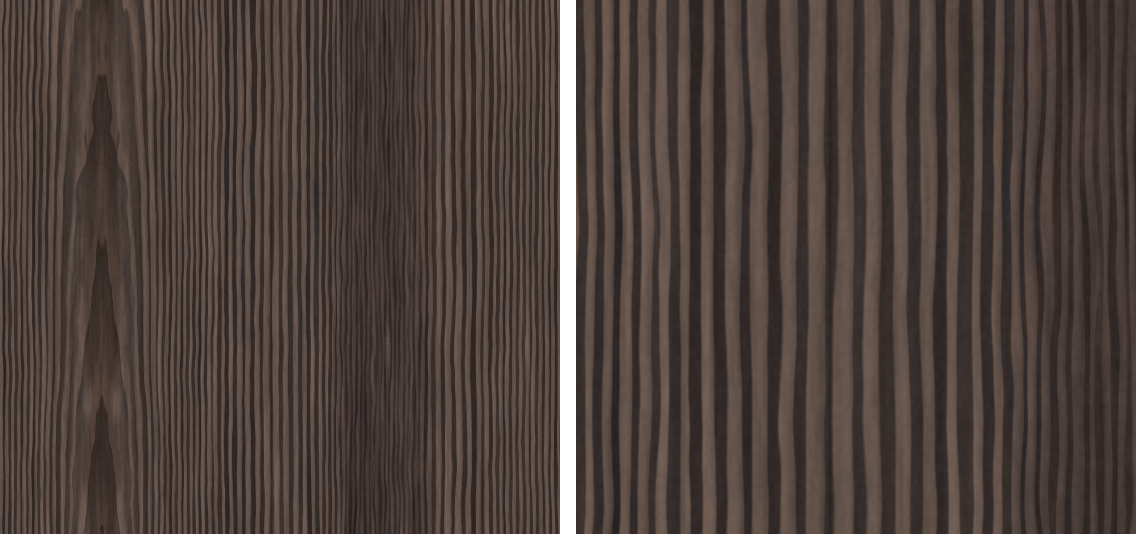
Left: the whole. Right: its middle third, enlarged.
Reproduce this texture procedurally as a Shadertoy shader.

```glsl
// Dark stained softwood: fine vertical grain with one cathedral figure on the left.

const vec3 EARLY_WOOD = vec3(0.392, 0.327, 0.293);
const vec3 LATE_WOOD = vec3(0.178, 0.151, 0.145);
const vec3 PLUM_STAIN = vec3(0.83, 0.815, 0.835);
const vec3 HEART_STAIN = vec3(0.80, 0.765, 0.74);
const float HEART_X = 0.182;

float hash(vec2 p) {
    vec3 q = fract(vec3(p.xyx) * 0.1031);
    q += dot(q, q.yzx + 33.33);
    return fract((q.x + q.y) * q.z);
}

// Smooth value noise, centred on zero
float noise(vec2 p) {
    vec2 cell = floor(p);
    vec2 f = fract(p);
    f = f * f * (3.0 - 2.0 * f);
    float low = mix(hash(cell), hash(cell + vec2(1.0, 0.0)), f.x);
    float high = mix(hash(cell + vec2(0.0, 1.0)), hash(cell + vec2(1.0, 1.0)), f.x);
    return mix(low, high, f.y) - 0.5;
}

// Rounded ramp: slope changes from 0 to 1 around the edge, safe from overflow
float ramp(float x, float edge, float width) {
    float t = (x - edge) / width;
    return width * (max(t, 0.0) + log(1.0 + exp(-abs(t))));
}

// Soft window between two positions
float window(float x, float start, float end, float soft) {
    return smoothstep(start - soft, start + soft, x)
         * (1.0 - smoothstep(end - soft, end + soft, x));
}

// Sideways waviness of the rings; ragged adds short breaks
vec2 bendGrain(vec2 p, float ragged) {
    float bend = 0.0040 * noise(p * vec2(14.0, 6.0))
               + 0.0026 * noise(p * vec2(40.0, 17.0) + 7.0)
               + 0.0010 * noise(p * vec2(110.0, 40.0) + 29.0)
               + 0.0045 * ragged * noise(p * vec2(130.0, 16.0) + 19.0);
    return p + vec2(bend, 0.0);
}

// Ring count from the heart outwards, with changing ring density
float ringPhase(vec2 p) {
    float d = sqrt(p.x * p.x + 0.000006);
    float rings = 20.0 * d
                + 27.0 * ramp(d, 0.040, 0.008)
                + 48.0 * ramp(d, 0.085, 0.010)
                - 36.0 * ramp(d, 0.215, 0.015)
                + 58.0 * ramp(d, 0.400, 0.015)
                - 63.0 * ramp(d, 0.575, 0.012)
                + 34.0 * ramp(d, 0.690, 0.012);
    float arches = 3.4 * (p.y - 0.29) * exp(-d * d / 0.0075);
    return rings + arches + 30.0;
}

// Dark late wood line of one ring, with a softer shoulder on its near side
float ringLine(float phase, float thickness, float blur) {
    float ring = floor(phase);
    float t = fract(phase);
    float halfWidth = thickness + 0.12 * (hash(vec2(ring, 3.0)) - 0.5);
    float strength = 0.78 + 0.22 * hash(vec2(ring, 11.0));
    float core = 1.0 - smoothstep(halfWidth - blur, halfWidth + blur, abs(t - 0.5));
    float shoulder = 0.55 * smoothstep(0.0, 0.5, t)
                   * (1.0 - smoothstep(0.5 + halfWidth - blur, 0.5 + halfWidth + blur, t));
    return strength * max(core, shoulder);
}

// Broad ring that darkens slowly and ends in a crisp edge
float archShade(float phase, float blur) {
    float t = fract(phase);
    return 0.80 * t * sqrt(t) * (1.0 - smoothstep(1.0 - blur, 1.0, t));
}

void mainImage(out vec4 fragColor, in vec2 fragCoord) {
    vec2 uv = fragCoord / iResolution.xy;
    vec2 p = vec2(abs(uv.x - HEART_X), uv.y);

    // Zones of the board
    float fineZone = window(p.x, 0.420, 0.575, 0.035);
    float archZone = 1.0 - smoothstep(0.035, 0.080, p.x);
    float heart = 1.0 - smoothstep(0.020, 0.032, p.x + 0.020 * noise(p * vec2(30.0, 8.0)));

    // Rings
    vec2 bent = bendGrain(p, fineZone);
    float jag = archZone * (0.35 * noise(p * vec2(130.0, 20.0)) + 0.25 * noise(p * vec2(60.0, 12.0)));
    float phase = ringPhase(bent) + jag;
    float blur = clamp(fwidth(phase) * 0.6, 0.07, 0.35);
    float thickness = 0.225 + 0.12 * noise(p * vec2(60.0, 7.0) + 41.0);
    float line = ringLine(phase, thickness, blur);
    float late = mix(line, archShade(phase, blur), archZone * 0.9);

    // Short broken dashes soften the rings of the fine zone
    float dashes = 0.5 + 0.9 * noise(bent * vec2(230.0, 17.0));
    late = mix(late, 0.55 * late + 0.45 * dashes, fineZone);

    // Stain and broad tone, with each ring a little lighter or darker
    vec3 color = mix(EARLY_WOOD, LATE_WOOD, late);
    color *= mix(vec3(1.0), PLUM_STAIN, fineZone);
    color *= mix(vec3(1.0), HEART_STAIN, heart);
    color *= 1.0 + 0.15 * noise(vec2(phase * 1.3, uv.y * 3.0));
    color *= 1.0 + 0.06 * noise(vec2(uv.x * 17.0, uv.y * 1.6));
    color *= 1.0 - 0.22 * window(uv.x, 0.4835, 0.4855, 0.0015);

    // Fibres and pores
    float fibre = noise(uv * vec2(260.0, 11.0)) + 0.6 * noise(uv * vec2(420.0, 55.0));
    color *= 1.0 + 0.17 * fibre;
    color += 0.022 * noise(uv * vec2(480.0, 300.0));

    fragColor = vec4(color, 1.0);
}
```
